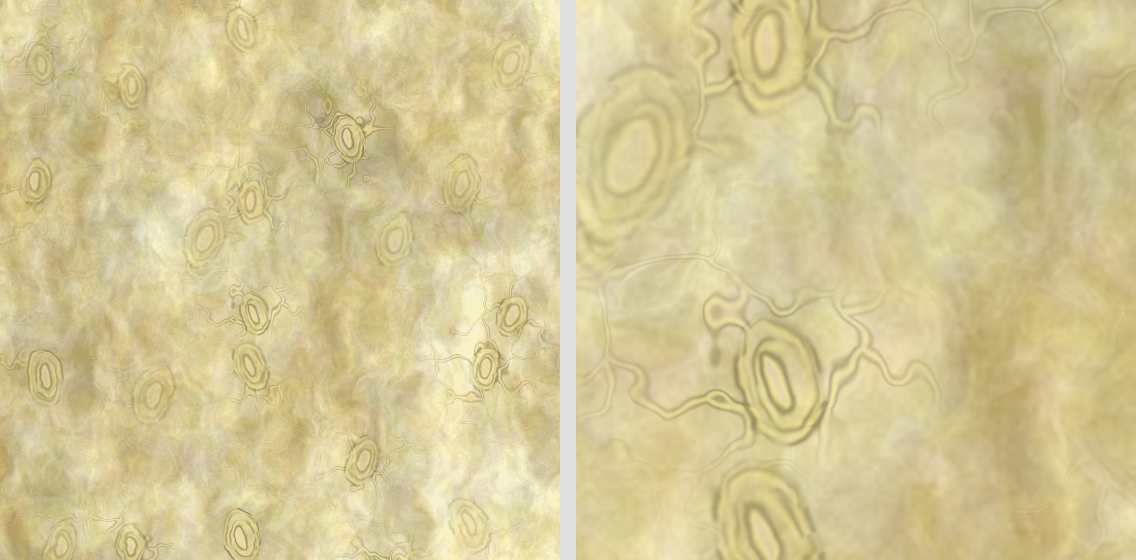
Left, the full canvas; right, a detail of the centre.
This texture is drawn by a three.js fragment shader. Its source:

```glsl
// Leaf epidermis under a microscope: blurred cream clouds with stomata and wavy cell walls.
#define STOMA_GRID 5.0
#define STOMA_SHARE 0.88
#define STOMA_RADII vec2(0.029, 0.047)
#define WALL_GRID 14.0
#define LINE_WIDTH 0.0017
#define CLOUD_GAIN 1.25
#define MOTTLE_GAIN 1.05
#define SHADE_COLOR vec3(0.735, 0.67, 0.465)
#define LIGHT_COLOR vec3(0.955, 0.92, 0.745)
#define EDGE_COLOR vec3(0.45, 0.41, 0.22)
#define GLOW_COLOR vec3(0.97, 0.90, 0.54)

varying vec2 vUv;

vec2 hash2(vec2 p) {
  vec3 q = fract(p.xyx * vec3(0.1031, 0.1030, 0.0973));
  q += dot(q, q.yzx + 33.33);
  return fract((q.xx + q.yz) * q.zy);
}

float noise(vec2 p) {
  vec2 i = floor(p), f = fract(p);
  f = f * f * f * (f * (f * 6.0 - 15.0) + 10.0);
  vec2 e = vec2(1.0, 0.0);
  return mix(mix(hash2(i).x, hash2(i + e).x, f.x),
             mix(hash2(i + e.yx).x, hash2(i + e.xx).x, f.x), f.y);
}

float fbm(vec2 p) {
  float sum = 0.0, amp = 0.53;
  for (int i = 0; i < 4; i++) {
    sum += amp * noise(p);
    p = mat2(1.6, 1.2, -1.2, 1.6) * p + 17.3;
    amp *= 0.5;
  }
  return sum;
}

vec2 wobble(vec2 p) {
  return vec2(noise(p), noise(p + 41.7)) - 0.5;
}

// Refracting line: x is the dark side, y the bright side
vec2 relief(float d, float w) {
  float a = (d - 0.9 * w) / w, b = (d + 0.9 * w) / w;
  return vec2(exp(-a * a), exp(-b * b));
}

float ellipse(vec2 p, vec2 r) {
  float k = length(p / r);
  return k * (k - 1.0) / max(length(p / (r * r)), 0.001);
}

// Distance to the border between irregular epidermal cells
float cellBorder(vec2 p) {
  vec2 base = floor(p);
  float first = 9.0, second = 9.0;
  for (int j = -1; j <= 1; j++)
  for (int i = -1; i <= 1; i++) {
    vec2 c = base + vec2(float(i), float(j));
    float d = length(c + 0.15 + 0.7 * hash2(c + 70.0) - p);
    second = min(second, max(first, d));
    first = min(first, d);
  }
  return second - first;
}

void main() {
  vec2 uv = vUv;

  // Out-of-focus tissue, streaked slightly upwards
  vec2 drift = uv + 0.08 * wobble(uv * 6.0);
  vec2 curl = uv + 0.03 * wobble(uv * 17.0) + 0.01 * wobble(uv * 50.0);
  float cloud = fbm(drift * vec2(5.0, 3.0) + 3.0);
  float mottle = fbm(curl * vec2(27.0, 17.0) + 9.0);
  float band = (drift.x - 0.02 - 0.22 * drift.y) / 0.1;
  float tone = 0.63 + CLOUD_GAIN * (cloud - 0.5) + MOTTLE_GAIN * (mottle - 0.5);
  tone -= 0.36 * exp(-band * band);

  // Fine texture: thin wisps, flecks and sensor grain
  float wisp = abs(fbm(curl * vec2(44.0, 30.0) + 80.0) - 0.5);
  tone += 0.2 * (exp(-wisp * 22.0) - 0.3) * noise(uv * 12.0 + 50.0);
  tone += 0.42 * (fbm(curl * vec2(85.0, 65.0)) - 0.5);
  tone += 0.14 * (noise(uv * 260.0) - 0.5);
  vec3 color = mix(SHADE_COLOR, LIGHT_COLOR, clamp(tone, -0.15, 1.1));
  float tint = fbm(drift * vec2(9.0, 7.0) + 60.0) - 0.5;
  float fleck = fbm(curl * vec2(45.0, 36.0) + 20.0) - 0.5;
  color += tint * vec3(-0.04, 0.01, 0.11) + fleck * vec3(-0.01, -0.01, 0.13);
  color += (noise(uv * 31.0 + 5.0) - 0.5) * vec3(0.025, -0.01, -0.01);

  // Stomata: nested rings around a slit, each with its own focus
  vec2 lines = vec2(0.0);
  float pore = 0.0, guard = 0.0, nearby = 0.0;
  vec2 home = floor(uv * STOMA_GRID);
  for (int j = -1; j <= 1; j++)
  for (int i = -1; i <= 1; i++) {
    vec2 c = home + vec2(float(i), float(j));
    vec2 h = hash2(c + 11.0), k = hash2(c + 37.0);
    float present = step(h.x, STOMA_SHARE);
    float focus = present * mix(0.3, 1.0, k.x);
    float blur = LINE_WIDTH * mix(1.7, 1.0, k.x);
    vec2 p = uv - (c + 0.1 + 0.8 * hash2(c + 5.0)) / STOMA_GRID;
    nearby = max(nearby, present * (0.2 + 0.8 * k.x) * exp(-dot(p, p) / 0.0055));
    float turn = (h.y - 0.5) * 0.8;
    p = mat2(cos(turn), sin(turn), -sin(turn), cos(turn)) * p;
    p += 0.006 * wobble(p * 40.0 + c * 7.0) + 0.0025 * wobble(p * 130.0 + c);
    vec2 r = STOMA_RADII * mix(0.75, 1.1, k.y);
    float outer = ellipse(p, r);
    float middle = ellipse(p - vec2(0.001, 0.002), r * 0.83);
    float inner = ellipse(p - vec2(0.002, -0.003), r * vec2(0.62, 0.66));
    float slit = ellipse(p, r * vec2(0.2 + 0.2 * h.y, 0.42));
    float broken = 0.25 + 0.75 * smoothstep(0.3, 0.6, noise(p * 70.0 + c * 3.0));
    float other = 1.2 - broken;
    lines += focus * broken * (relief(outer, blur) + 0.8 * relief(inner, blur));
    lines += focus * (0.7 * other * relief(middle, blur) + relief(slit, blur));
    pore += focus * smoothstep(0.002, -0.003, slit);
    guard += present * smoothstep(0.004, -0.006, outer);
  }

  // Sinuous walls, visible in fragments around the stomata
  vec2 bent = uv + 0.05 * wobble(uv * 27.0) + 0.014 * wobble(uv * 75.0);
  float wall = cellBorder(bent * WALL_GRID) / WALL_GRID * 0.6 - 0.002;
  float shown = smoothstep(0.38, 0.62, noise(uv * 11.0 + 23.0));
  shown *= 1.0 - 0.9 * min(guard, 1.0);
  lines += relief(wall, LINE_WIDTH * 1.1) * shown * (0.1 + 0.9 * nearby);

  color = mix(color, GLOW_COLOR * 0.94, 0.16 * min(guard, 1.0));
  color = mix(color, vec3(0.91, 0.82, 0.72), 0.6 * min(pore, 1.0));
  color = mix(color, GLOW_COLOR, 0.65 * min(lines.y, 1.0));
  color = mix(color, EDGE_COLOR, 0.6 * min(lines.x, 1.0));
  gl_FragColor = vec4(clamp(color, 0.0, 1.0), 1.0);
}
```
